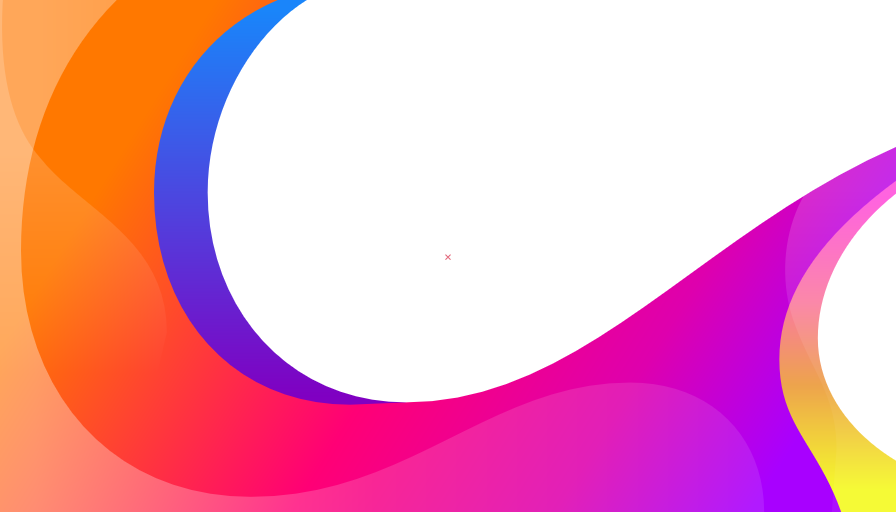
Write a Shadertoy shader that draws this background.

```glsl
// Draws flowing orange-to-violet ribbons around white space, with a blue crescent and a yellow fold.

const vec2 CANVAS = vec2(7.68, 4.39); // design units, y runs downward

// A closed outline traced by a pen, tested against one point.
struct Path { vec2 pen; float dist; float side; };

Path startAt(vec2 a) { return Path(a, 1e3, 1.0); }

void lineTo(inout Path s, vec2 p, vec2 b) {
    vec2 a = s.pen, e = b - a, w = p - a;
    s.dist = min(s.dist, length(w - e * clamp(dot(w, e) / max(dot(e, e), 1e-8), 0.0, 1.0)));
    if ((a.y > p.y) != (b.y > p.y) && w.x < e.x * w.y / e.y) s.side = -s.side;
    s.pen = b;
}

void curveTo(inout Path s, vec2 p, vec2 b, vec2 c, vec2 d) {
    const int STEPS = 20;
    vec2 a = s.pen;
    for (int i = 1; i <= STEPS; i++) {
        float t = float(i) / float(STEPS), u = 1.0 - t;
        lineTo(s, p, u*u*u*a + 3.0*u*u*t*b + 3.0*u*t*t*c + t*t*t*d);
    }
}

float coverage(Path s, float pixel) { return clamp(0.5 - s.dist * s.side / pixel, 0.0, 1.0); }

float ramp(float a, float b, float x) { return clamp((x - a) / (b - a), 0.0, 1.0); }

// Diagonal sweep from orange through pink to violet
vec3 sweepColor(vec2 p) {
    vec2 axis = vec2(5.8, 3.6);
    float t = dot(p - vec2(1.0, 0.6), axis) / dot(axis, axis);
    vec3 c = mix(vec3(1.0, 0.47, 0.0), vec3(1.0, 0.2, 0.25), ramp(0.06, 0.3, t));
    c = mix(c, vec3(1.0, 0.0, 0.46), ramp(0.3, 0.48, t));
    c = mix(c, vec3(0.87, 0.0, 0.68), ramp(0.48, 0.76, t));
    return mix(c, vec3(0.66, 0.0, 1.0), ramp(0.76, 0.97, t));
}

vec3 crescentColor(float y) {
    vec3 c = mix(vec3(0.1, 0.52, 0.98), vec3(0.31, 0.26, 0.87), ramp(0.1, 1.8, y));
    return mix(c, vec3(0.5, 0.0, 0.76), ramp(1.8, 3.4, y));
}

vec3 foldColor(float y) {
    vec3 c = mix(vec3(1.0, 0.27, 0.85), vec3(0.98, 0.48, 0.62), ramp(1.7, 2.6, y));
    c = mix(c, vec3(0.93, 0.64, 0.3), ramp(2.6, 3.3, y));
    return mix(c, vec3(0.96, 0.98, 0.17), ramp(3.3, 4.2, y));
}

// Pale veil along the left and bottom
float lowerVeil(vec2 p, float pixel) {
    Path s = startAt(vec2(1.0, 0.0));
    curveTo(s, p, vec2(0.45, 0.55), vec2(0.18, 1.3), vec2(0.18, 2.15));
    curveTo(s, p, vec2(0.18, 3.35), vec2(0.95, 4.26), vec2(2.15, 4.26));
    curveTo(s, p, vec2(3.5, 4.26), vec2(4.2, 3.28), vec2(5.4, 3.28));
    curveTo(s, p, vec2(6.1, 3.28), vec2(6.55, 3.75), vec2(6.55, 4.39));
    lineTo(s, p, vec2(6.5, 4.8));
    lineTo(s, p, vec2(-0.4, 4.8));
    lineTo(s, p, vec2(-0.4, -0.4));
    lineTo(s, p, vec2(1.4, -0.4));
    lineTo(s, p, vec2(1.0, 0.0));
    return coverage(s, pixel) * mix(mix(0.35, 0.15, ramp(0.3, 3.2, p.x)), 0.1, ramp(3.2, 6.5, p.x));
}

// Second veil at the upper left, fading downward
float cornerVeil(vec2 p, float pixel) {
    Path s = startAt(vec2(0.04, -0.2));
    curveTo(s, p, vec2(-0.04, 0.6), vec2(0.1, 1.08), vec2(0.35, 1.36));
    curveTo(s, p, vec2(0.7, 1.8), vec2(1.43, 2.05), vec2(1.43, 2.85));
    lineTo(s, p, vec2(1.3, 3.4));
    lineTo(s, p, vec2(-0.4, 4.8));
    lineTo(s, p, vec2(-0.4, -0.2));
    lineTo(s, p, vec2(0.04, -0.2));
    return coverage(s, pixel) * 0.18 * (1.0 - ramp(1.3, 3.2, p.y));
}

// Veil at the right, crossing the fold
float rightVeil(vec2 p, float pixel) {
    Path s = startAt(vec2(6.9, 1.66));
    curveTo(s, p, vec2(6.7, 2.0), vec2(6.68, 2.45), vec2(6.82, 2.8));
    curveTo(s, p, vec2(6.97, 3.2), vec2(7.17, 3.4), vec2(7.17, 3.85));
    lineTo(s, p, vec2(7.1, 4.8));
    lineTo(s, p, vec2(8.1, 4.8));
    lineTo(s, p, vec2(8.1, 0.5));
    lineTo(s, p, vec2(6.9, 1.66));
    return coverage(s, pixel) * mix(0.17, 0.05, ramp(1.6, 3.4, p.y));
}

float crescent(vec2 p, float pixel) {
    Path s = startAt(vec2(2.38, 0.0));
    curveTo(s, p, vec2(1.72, 0.28), vec2(1.32, 0.9), vec2(1.32, 1.65));
    curveTo(s, p, vec2(1.32, 2.7), vec2(2.0, 3.47), vec2(3.0, 3.47));
    lineTo(s, p, vec2(3.48, 3.45));
    lineTo(s, p, vec2(3.2, -0.2));
    lineTo(s, p, vec2(2.7, -0.2));
    lineTo(s, p, vec2(2.38, 0.0));
    return coverage(s, pixel);
}

float mainSpace(vec2 p, float pixel) {
    Path s = startAt(vec2(2.63, 0.0));
    curveTo(s, p, vec2(2.15, 0.3), vec2(1.78, 0.95), vec2(1.78, 1.65));
    curveTo(s, p, vec2(1.78, 2.65), vec2(2.48, 3.45), vec2(3.48, 3.45));
    curveTo(s, p, vec2(5.0, 3.45), vec2(6.0, 2.0), vec2(7.68, 1.26));
    lineTo(s, p, vec2(8.1, 1.1));
    lineTo(s, p, vec2(8.1, -0.3));
    lineTo(s, p, vec2(3.0, -0.3));
    lineTo(s, p, vec2(2.63, 0.0));
    return coverage(s, pixel);
}

// Bulge open to the right: from top, around the leftmost point, to the end
float bulge(vec2 p, float pixel, vec2 top, vec2 c1, vec2 c2, vec2 left, vec2 c3, vec2 c4, vec2 end) {
    Path s = startAt(top);
    curveTo(s, p, c1, c2, left);
    curveTo(s, p, c3, c4, end);
    lineTo(s, p, end + vec2(0.4, 0.25));
    lineTo(s, p, vec2(8.4, end.y + 0.25));
    lineTo(s, p, vec2(8.4, top.y - 0.4));
    lineTo(s, p, top);
    return coverage(s, pixel);
}

void mainImage(out vec4 fragColor, in vec2 fragCoord) {
    vec2 uv = fragCoord / iResolution.xy;
    vec2 p = vec2(uv.x, 1.0 - uv.y) * CANVAS;
    float pixel = CANVAS.x / iResolution.x;
    vec3 white = vec3(1.0);

    vec3 color = sweepColor(p);
    color = mix(color, white, lowerVeil(p, pixel));
    color = mix(color, white, cornerVeil(p, pixel));
    color = mix(color, crescentColor(p.y), crescent(p, pixel));

    // Fold on the right and the white space inside it
    float fold = bulge(p, pixel, vec2(7.68, 1.55), vec2(7.0, 2.05), vec2(6.68, 2.55),
        vec2(6.68, 3.08), vec2(6.68, 3.65), vec2(7.0, 3.8), vec2(7.21, 4.39));
    color = mix(color, foldColor(p.y), fold);
    color = mix(color, white, rightVeil(p, pixel));
    float gap = bulge(p, pixel, vec2(7.68, 1.66), vec2(7.25, 2.0), vec2(7.01, 2.45),
        vec2(7.01, 2.9), vec2(7.01, 3.35), vec2(7.3, 3.72), vec2(7.68, 3.95));
    color = mix(color, white, max(gap, mainSpace(p, pixel)));

    // Tiny red cross in the middle
    vec2 q = abs(p - vec2(3.84, 2.205));
    float arm = max(abs(q.x - q.y) * 0.7, max(q.x, q.y) - 0.018);
    color = mix(color, vec3(0.85, 0.2, 0.3), 0.8 * clamp(0.5 - (arm - 0.004) / pixel, 0.0, 1.0));

    fragColor = vec4(color, 1.0);
}
```
